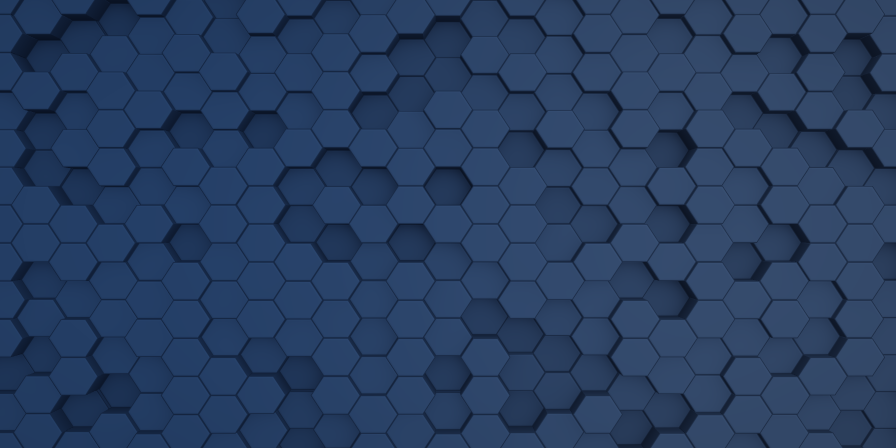
Reproduce this pattern procedurally as a Shadertoy shader.

```glsl
#define COLUMNS 24.1
#define ROWS 11.85
#define LEVELS 16
#define DEPTH 0.042
#define REST_LEVEL 0.75
#define SEAM_WIDTH 0.030
#define SHADOW_REACH 0.20
#define SHADOW_STRENGTH 0.46
#define SAMPLES 3
#define LEFT_BLUE vec3(0.142, 0.246, 0.402)
#define RIGHT_BLUE vec3(0.208, 0.294, 0.426)
#define LIGHT_DIR vec2(0.60, 0.80)

const vec2 LATTICE = vec2(1.7320508, 1.0);

float hash(vec2 p) {
    vec3 q = fract(vec3(p.xyx) * 0.1031);
    q += dot(q, q.yzx + 33.33);
    return fract((q.x + q.y) * q.z);
}

// Centre of the flat-topped hexagon that contains p
vec2 hexCentre(vec2 p) {
    vec2 a = LATTICE * round(p / LATTICE);
    vec2 b = LATTICE * (round(p / LATTICE - 0.5) + 0.5);
    vec2 da = p - a, db = p - b;
    return dot(da, da) < dot(db, db) ? a : b;
}

// Prism height, snapped to a level; most prisms stand high
float prismHeight(vec2 centre) {
    vec2 id = round(centre * 2.0 / LATTICE) + 80.0;
    float r = hash(id);
    return floor((1.0 - 0.9 * r * r) * float(LEVELS)) / float(LEVELS);
}

vec2 sideNormal(int i) {
    float angle = radians(30.0 + 60.0 * float(i));
    return vec2(cos(angle), sin(angle));
}

// Distance to the nearest side (x) and how far that side faces the light (y)
vec2 nearestSide(vec2 local) {
    vec2 side = vec2(1.0, 0.0);
    for (int i = 0; i < 6; i++) {
        vec2 n = sideNormal(i);
        float edge = 0.5 - dot(local, n);
        if (edge < side.x) side = vec2(edge, dot(n, LIGHT_DIR));
    }
    return side;
}

// Top face: contact shadow from taller neighbours, seam and bevel
float shadeTop(vec2 local, vec2 centre, float height) {
    float shade = mix(0.85, 1.0, smoothstep(0.0, 0.7, height));
    for (int i = 0; i < 6; i++) {
        vec2 n = sideNormal(i);
        float edge = max(0.5 - dot(local, n), 0.0);
        float rise = max(prismHeight(centre + n) - height, 0.0);
        float lean = 0.5 + 0.5 * dot(n, LIGHT_DIR);
        shade *= 1.0 - SHADOW_STRENGTH * rise * lean * exp(-edge / SHADOW_REACH);
    }
    vec2 side = nearestSide(local);
    float bevel = 1.0 - smoothstep(SEAM_WIDTH, SEAM_WIDTH * 2.2, side.x);
    shade *= 1.0 + 0.06 * side.y * bevel;
    return shade * mix(0.60, 1.0, smoothstep(0.3, 1.0, side.x / SEAM_WIDTH));
}

// Side wall: lit by its direction, darker towards the foot
float shadeWall(vec2 local, float drop) {
    return (0.50 + 0.16 * nearestSide(local).y) * mix(1.0, 0.65, drop);
}

// Walk down the levels in perspective until a prism is met
float shadeField(vec2 p) {
    for (int i = LEVELS; i >= 0; i--) {
        float z = float(i) / float(LEVELS);
        vec2 q = p / (1.0 + DEPTH * (z - REST_LEVEL));
        vec2 centre = hexCentre(q);
        float height = prismHeight(centre);
        if (height >= z) {
            float drop = height - z;
            return drop < 0.5 / float(LEVELS)
                ? shadeTop(q - centre, centre, height)
                : shadeWall(q - centre, drop);
        }
    }
    return 0.3;
}

void mainImage(out vec4 fragColor, in vec2 fragCoord) {
    vec2 gridSize = vec2(COLUMNS * 0.5 * LATTICE.x, ROWS);
    float shade = 0.0;
    for (int j = 0; j < SAMPLES * SAMPLES; j++) {
        vec2 jitter = (vec2(j % SAMPLES, j / SAMPLES) + 0.5) / float(SAMPLES) - 0.5;
        vec2 p = (fragCoord + jitter) / iResolution.xy - 0.5;
        shade += shadeField(p * gridSize);
    }
    shade /= float(SAMPLES * SAMPLES);

    // Broad colour drift and soft falloff at the borders
    vec2 uv = fragCoord / iResolution.xy;
    vec3 base = mix(LEFT_BLUE, RIGHT_BLUE, smoothstep(0.15, 0.85, uv.x));
    vec2 away = uv - 0.5;
    base *= 1.03 - 0.22 * dot(away, away);

    // Shadows keep more blue than red
    fragColor = vec4(base * pow(vec3(shade), vec3(1.12, 1.0, 0.86)), 1.0);
}
```
